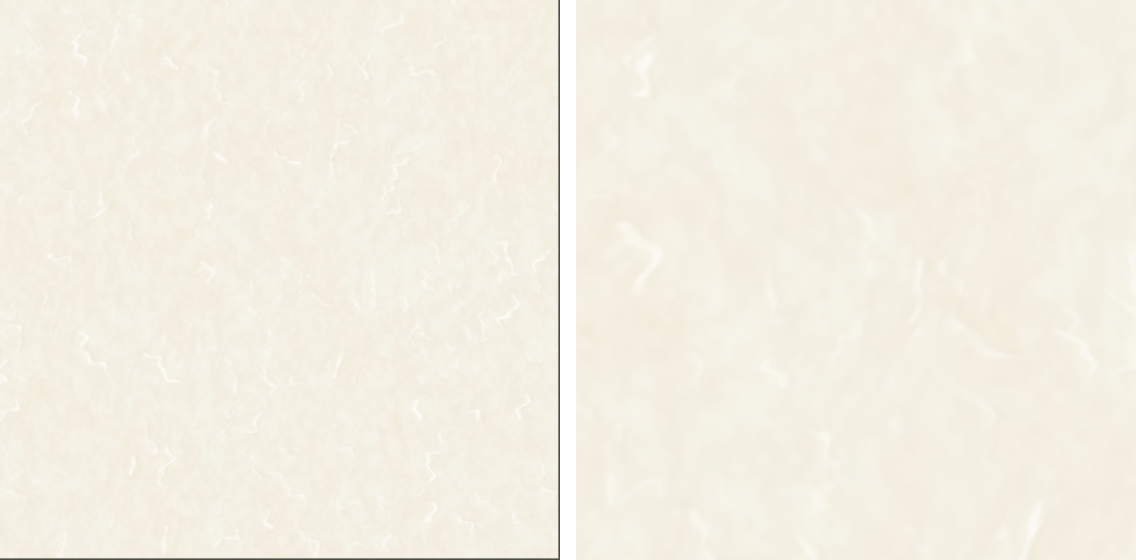
Left: the whole. Right: its middle third, enlarged.
Reproduce this texture procedurally as a WebGL 1 fragment shader.

```glsl
precision highp float;
uniform vec2 u_resolution;

vec2 hash2(vec2 cell) {
  vec2 k = vec2(dot(cell, vec2(127.1, 311.7)), dot(cell, vec2(269.5, 183.3)));
  return fract(sin(k) * 43758.5453);
}

// Soft cellular grain, centred near zero: each cell spreads its random tone
float grain(vec2 p) {
  vec2 cell = floor(p);
  float tone = 0.0, total = 0.0;
  for (int j = -1; j <= 1; j++) {
    for (int i = -1; i <= 1; i++) {
      vec2 id = cell + vec2(float(i), float(j));
      vec2 h = hash2(id);
      vec2 d = id + 0.15 + 0.7 * h - p;
      float weight = exp(-5.0 * dot(d, d));
      tone += weight * (hash2(id + 57.0).x - 0.5);
      total += weight;
    }
  }
  return tone / total;
}

// Crooked tapering threads: x is the white thread, y the shade beside it
vec2 threads(vec2 p, float density, float width, float blur) {
  vec2 cell = floor(p);
  vec2 result = vec2(0.0);
  for (int j = -1; j <= 1; j++) {
    for (int i = -1; i <= 1; i++) {
      vec2 id = cell + vec2(float(i), float(j));
      vec2 h = hash2(id);
      vec2 k = hash2(id + 31.0);
      vec2 m = hash2(id + 73.0);
      float angle = mix(-0.65, 0.85, k.x);
      float halfLength = mix(0.2, 0.62, k.y * k.y);
      vec2 axis = vec2(-sin(angle), cos(angle));
      vec2 d = p - id - h;
      float along = dot(d, axis);
      float across = dot(d, vec2(axis.y, -axis.x));
      across += 0.09 * sin(along * 8.0 + 6.3 * m.x)
              + 0.04 * sin(along * 21.0 + 6.3 * h.x);
      float t = along / halfLength;
      float taper = max(1.0 - t * t, 0.0);
      float swell = 0.6 + 0.4 * sin(along * 14.0 + 6.3 * k.x);
      float w = width * taper * swell;
      float strength = step(m.y, density) * mix(0.35, 1.0, h.y) * smoothstep(0.0, 0.5, taper);
      float line = 1.0 - smoothstep(w, w + blur, abs(across));
      float halo = exp(-pow(across / (width * 2.6), 2.0));
      float shade = exp(-pow((across - width * 2.4) / (width * 1.3), 2.0));
      result.x = max(result.x, strength * (0.75 * line + 0.25 * halo));
      result.y = max(result.y, strength * shade);
    }
  }
  return result;
}

void main() {
  vec2 uv = gl_FragCoord.xy / u_resolution;
  float pixel = 1.0 / min(u_resolution.x, u_resolution.y);

  // Gentle warp that bends threads and grain
  vec2 warp = 0.006 * sin(uv.yx * vec2(31.0, 27.0) + 2.0 * sin(uv * 17.0))
            + 0.002 * sin(uv.yx * vec2(97.0, 83.0) + uv * 61.0);
  vec2 p = uv + warp;

  // Cream ground with fine mottling and peach patches
  float fine = grain(p * vec2(150.0, 115.0));
  float medium = grain(p * vec2(62.0, 42.0) + 19.0);
  float broad = grain(p * vec2(15.0, 9.0) + 43.0);
  vec3 color = vec3(0.957, 0.940, 0.890);
  color += vec3(0.012, 0.015, 0.020) * (fine + 0.8 * medium);
  color += vec3(-0.002, 0.006, 0.012) * (medium + broad);

  // Bold threads, then fainter and smaller ones
  float clump = smoothstep(-0.3, 0.3, broad);
  vec2 bold = threads(p * 11.0, 0.62, 0.030, 0.035 + 11.0 * pixel);
  vec2 faint = threads(p * 21.0 + 7.3, 0.55, 0.040, 0.06 + 21.0 * pixel);
  float ragged = clamp(0.8 + 0.9 * fine + 0.6 * medium, 0.0, 1.0);
  float white = max(bold.x * 0.85, faint.x * mix(0.2, 0.6, clump)) * ragged;
  color -= vec3(0.010, 0.012, 0.016) * max(bold.y, 0.5 * faint.y);
  color = mix(color, vec3(0.992, 0.988, 0.970), white);

  // Thin dark joint along the right and lower edges
  float edge = min(1.0 - uv.x, uv.y);
  float joint = 1.0 - smoothstep(0.003 - pixel, 0.003 + pixel, edge);
  color = mix(color, vec3(0.30, 0.30, 0.29), joint);

  gl_FragColor = vec4(color, 1.0);
}
```
